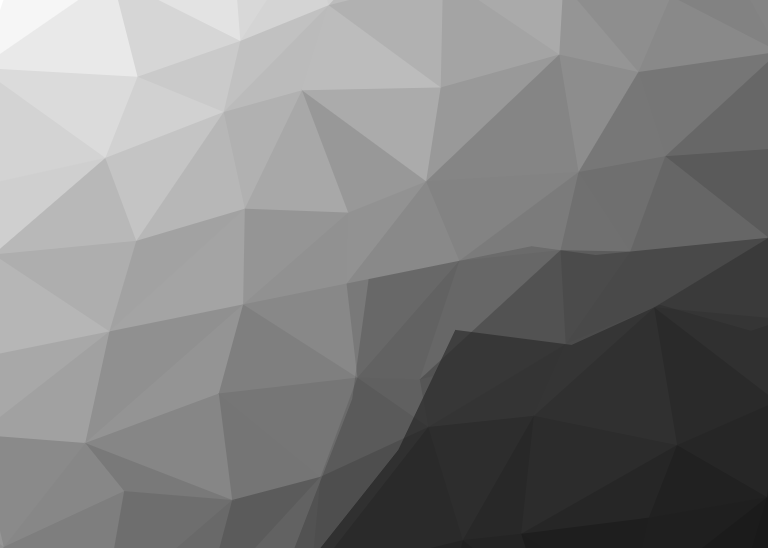
This background is drawn by a WebGL 1 fragment shader. Its source:

```glsl
precision highp float;
uniform vec2 u_resolution;

const float ASPECT = 1.4;
const vec2 CELL = vec2(0.2, 0.165);

float hash(vec2 p) {
  vec3 q = fract(vec3(p.xyx) * vec3(0.1031, 0.1030, 0.0973));
  q += dot(q, q.yzx + 33.33);
  return fract((q.x + q.y) * q.z);
}

// Fold lines: straight runs joined at kinks
float ridgeHeight(float x) {
  return 0.355 + 0.202 * x - 0.339 * max(x - 0.969, 0.0)
       + 0.237 * max(x - 1.086, 0.0);
}

float darkTop(float x) {
  return 0.398 - 0.129 * (x - 0.83) + 0.584 * max(x - 1.042, 0.0)
       - 0.741 * max(x - 1.203, 0.0) + 0.62 * max(x - 1.369, 0.0);
}

float darkLeft(float y) {
  return 0.584 + 0.793 * y - 0.318 * max(y - 0.179, 0.0);
}

float bandLeft(float y) {
  return 0.642 + 0.137 * (y - 0.272) - 0.25 * max(0.272 - y, 0.0);
}

// Jittered mesh whose rows follow the folds
vec2 meshVertex(vec2 id) {
  vec2 jitter = vec2(hash(id + 41.0), hash(id + 87.0)) - 0.5;
  float x = (id.x + 0.55 * jitter.x) * CELL.x;
  float y = ridgeHeight(x);
  if (id.y != 0.0) y += (id.y + 0.5 * jitter.y) * CELL.y;
  if (id.y == -1.0 && x > 0.8) y = darkTop(x);
  return vec2(x, y);
}

float coverage(float d, float pixel) {
  return clamp(d / pixel + 0.5, 0.0, 1.0);
}

// Signed distance to the line a-b, positive on its left
float sideDistance(vec2 p, vec2 a, vec2 b) {
  vec2 e = b - a;
  vec2 q = p - a;
  return (e.x * q.y - e.y * q.x) / max(length(e), 0.0001);
}

// Weighted facet data: centroid, random shade, weight
vec4 facet(vec2 p, vec2 a, vec2 b, vec2 c, float shade, float pixel) {
  float d = min(sideDistance(p, a, b),
            min(sideDistance(p, b, c), sideDistance(p, c, a)));
  return vec4((a + b + c) / 3.0, shade, 1.0) * coverage(d, pixel);
}

vec4 quadFacets(vec2 p, vec2 id, float pixel) {
  vec2 a = meshVertex(id);
  vec2 b = meshVertex(id + vec2(1.0, 0.0));
  vec2 c = meshVertex(id + vec2(1.0, 1.0));
  vec2 d = meshVertex(id + vec2(0.0, 1.0));
  float first = hash(id + 13.0) - 0.5;
  float second = hash(id + 29.0) - 0.5;
  if (hash(id + 5.0) < 0.5) {
    return facet(p, a, b, c, first, pixel) + facet(p, a, c, d, second, pixel);
  }
  return facet(p, a, b, d, first, pixel) + facet(p, b, c, d, second, pixel);
}

// Tones of the lit slope and the dark plateau
float lightTone(vec2 c, float shade) {
  return 0.525 - 0.33 * c.x + 0.45 * c.y + 0.07 * shade;
}

float darkTone(vec2 c, float shade) {
  return 0.22 - 0.086 * (c.x - 0.84) - 0.2 * (0.36 - c.y) + 0.025 * shade;
}

void main() {
  vec2 p = gl_FragCoord.xy / u_resolution * vec2(ASPECT, 1.0);
  float pixel = 1.0 / u_resolution.y;
  vec2 home = floor(vec2(p.x, p.y - ridgeHeight(p.x)) / CELL);

  // Gather the facets around this point
  vec4 sum = vec4(p, 0.0, 1.0) * 0.001;
  for (int j = -1; j <= 1; j++) {
    for (int i = -1; i <= 1; i++) {
      sum += quadFacets(p, home + vec2(float(i), float(j)), pixel);
    }
  }
  vec3 cell = sum.xyz / sum.w;

  // Shaded band under the ridge, then the dark plateau
  float band = min(ridgeHeight(p.x) - p.y, p.x - bandLeft(p.y));
  float dark = min(darkTop(p.x) - p.y, p.x - darkLeft(p.y));
  float tone = lightTone(cell.xy, cell.z);
  tone -= 0.065 * coverage(band, pixel);
  tone = mix(tone, darkTone(cell.xy, cell.z), coverage(dark, pixel));
  gl_FragColor = vec4(vec3(clamp(tone, 0.0, 1.0)), 1.0);
}
```
